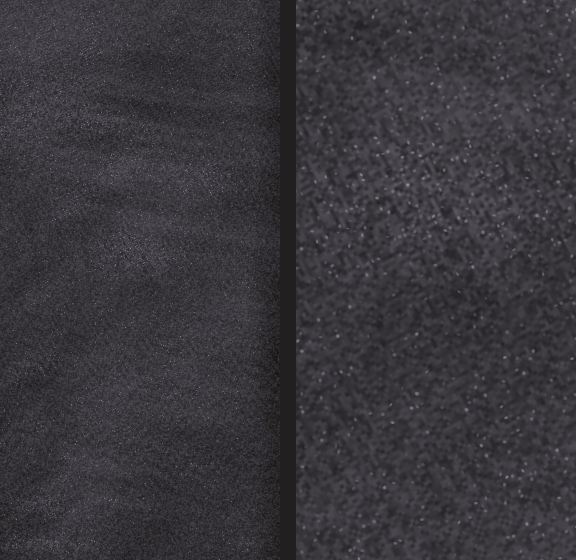
Left: the whole. Right: its middle third, enlarged.
Reproduce this texture procedurally as a Shadertoy shader.

```glsl
const float BASE_LIGHT = 0.211;
const float GRAIN_AMOUNT = 0.175;
const float CLOUD_AMOUNT = 0.09;
const float STREAK_AMOUNT = 0.095;
const float SMEAR_AMOUNT = 0.05;
const float SPECK_AMOUNT = 0.19;
const float GRAIN_SCALE = 225.0;   // grains per canvas width
const float SPECK_SCALE = 150.0;   // speck cells per canvas width
const vec3 SLATE_TINT = vec3(1.0, 0.957, 1.05);
const vec3 SHADOW_TINT = vec3(1.03, 0.95, 0.94);

// Chalk smears: centre x, y, half length, half width (canvas widths)
const int SMEARS = 9;
const vec4 SMEAR_SHAPE[SMEARS] = vec4[](
    vec4(0.33, 1.56, 0.16, 0.05), vec4(0.47, 1.09, 0.18, 0.08),
    vec4(0.12, 1.62, 0.32, 0.22), vec4(0.36, 1.36, 0.36, 0.06),
    vec4(0.72, 1.36, 0.20, 0.06), vec4(0.12, 0.20, 0.22, 0.06),
    vec4(0.62, 0.36, 0.20, 0.04), vec4(0.10, 0.70, 0.18, 0.05),
    vec4(0.12, 0.06, 0.25, 0.05));
const float SMEAR_ANGLE[SMEARS] = float[](
    -0.12, 0.25, 0.55, 0.75, -0.15, -0.1, -0.3, 0.2, -0.06);
const float SMEAR_STRENGTH[SMEARS] = float[](
    1.0, 1.2, 0.7, 0.7, 0.55, 0.9, 0.4, 0.5, 0.9);

float hash(vec2 p) {
    return fract(sin(dot(p, vec2(127.1, 311.7))) * 43758.5453);
}

mat2 rotation(float a) {
    float c = cos(a), s = sin(a);
    return mat2(c, -s, s, c);
}

float noise(vec2 p) {
    vec2 i = floor(p), f = fract(p);
    f = f * f * (3.0 - 2.0 * f);
    return mix(mix(hash(i), hash(i + vec2(1, 0)), f.x),
               mix(hash(i + vec2(0, 1)), hash(i + vec2(1, 1)), f.x), f.y);
}

float fbm(vec2 p) {
    float sum = 0.0, weight = 0.5;
    for (int i = 0; i < 5; i++) {
        sum += weight * noise(p);
        p = rotation(0.6) * p * 2.03 + 7.3;
        weight *= 0.5;
    }
    return sum;
}

// Wiped chalk: stretched noise, diagonal in some areas and level in others
float streaks(vec2 p) {
    vec2 bent = p + 0.12 * vec2(fbm(p * 2.0), fbm(p * 2.0 + 19.0));
    float diagonal = fbm(rotation(0.75) * bent * vec2(2.5, 13.0));
    float level = fbm(rotation(-0.12) * bent * vec2(2.5, 15.0) + 31.0);
    float area = smoothstep(0.35, 0.6, fbm(bent * 2.2));
    return mix(diagonal, level, area) - 0.48;
}

float smears(vec2 p) {
    float sum = 0.0;
    vec2 wobble = 0.09 * vec2(fbm(p * 5.0), fbm(p * 5.0 + 40.0)) - 0.045;
    for (int i = 0; i < SMEARS; i++) {
        vec4 shape = SMEAR_SHAPE[i];
        vec2 q = rotation(SMEAR_ANGLE[i]) * (p + wobble - shape.xy);
        float fibre = fbm(q * vec2(7.0, 28.0) + float(i) * 9.0);
        vec2 d = q / shape.zw;
        sum += SMEAR_STRENGTH[i] * exp(-1.6 * dot(d, d)) * (0.25 + 1.1 * fibre);
    }
    return sum;
}

// Bright chalk dust, at most one fleck per cell
float specks(vec2 p, float density) {
    vec2 q = rotation(0.4) * p * SPECK_SCALE;
    vec2 cell = floor(q);
    vec2 centre = 0.4 + 0.2 * vec2(hash(cell + 3.1), hash(cell + 8.7));
    vec2 d = rotation(6.3 * hash(cell + 2.3)) * (fract(q) - centre);
    d.y *= mix(1.0, 1.7, hash(cell + 5.3));
    float fleck = 1.0 - smoothstep(0.15, 0.5, length(d));
    float present = step(1.0 - density, hash(cell + 1.9));
    float shine = hash(cell + 6.1);
    return fleck * present * mix(0.25, 1.3, shine * shine);
}

void mainImage(out vec4 fragColor, in vec2 fragCoord) {
    vec2 p = fragCoord / iResolution.x;
    float height = fragCoord.y / iResolution.y;

    // Broad light, worn areas and the dark right edge
    float chalk = smears(p);
    float cloud = fbm(p * 3.2 + 4.0) - 0.48;
    float light = BASE_LIGHT + CLOUD_AMOUNT * cloud + STREAK_AMOUNT * streaks(p);
    light += SMEAR_AMOUNT * chalk;
    light += 0.02 * (height - 0.35) * (1.0 - p.x);
    light -= 0.05 * smoothstep(0.89, 1.0, p.x + 0.06 * cloud);
    vec2 stain = (p - vec2(0.98, 0.8)) / vec2(0.07, 0.24);
    light -= 0.035 * exp(-dot(stain, stain));
    light -= 0.018 * (1.0 - smoothstep(0.0, 0.25, p.y)) * smoothstep(0.3, 0.8, p.x);

    // Fine grit, stronger where chalk has settled
    vec2 g = rotation(0.5) * p * GRAIN_SCALE;
    float grain = 0.85 * noise(g) + 0.3 * noise(rotation(0.9) * g * 0.6 + 50.0) - 0.575;
    light += GRAIN_AMOUNT * grain * (0.8 + 0.45 * chalk);
    float density = clamp(0.09 + 0.32 * chalk + 0.2 * cloud, 0.03, 0.45);
    light += SPECK_AMOUNT * specks(p, density) * (1.0 - 0.6 * smoothstep(0.88, 1.0, p.x));

    light = max(light, 0.06);
    vec3 tint = mix(SHADOW_TINT, SLATE_TINT, smoothstep(0.11, 0.2, light));
    fragColor = vec4(light * tint, 1.0);
}
```
